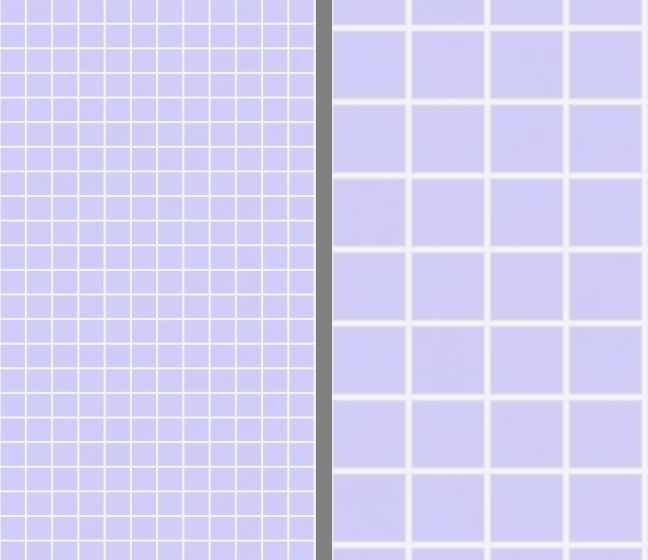
Left, the full canvas; right, a detail of the centre.
Reproduce this pattern procedurally as a WebGL 1 fragment shader.

```glsl
precision highp float;
// Pale lavender tiles behind a thin off-white grid, 12 lines across by 22 down.
// Distance to the nearest grid line gives the soft line and a greyer tile rim;
// value noise adds faint cloudy tints and a slight shift from tile to tile.

uniform vec2 u_resolution;

// Lengths are fractions of the canvas width, measured from the top left.
const vec2 PITCH = vec2(0.08306, 0.07789);
const vec2 FIRST_LINE = vec2(0.0819, 0.0750);
const float LINE_HALF = 0.0033;
const float LINE_SOFT = 0.0042;
const float RIM_REACH = 0.0115;
const float CLOUD_SIZE = 0.042;
const float GRAIN_SIZE = 0.012;

const vec3 LINE_COLOR = vec3(0.950, 0.950, 0.972);
const vec3 RIM_COLOR = vec3(0.822, 0.808, 0.925);
const vec3 TILE_COLOR = vec3(0.818, 0.800, 0.970);
const vec3 CLOUD_TINT = vec3(-0.014, 0.006, 0.010);
const float TILE_VARIATION = 0.008;
const float GRAIN_AMOUNT = 0.012;

float hash(vec2 p) {
  vec3 q = fract(vec3(p.xyx) * 0.1031);
  q += dot(q, q.yzx + 33.33);
  return fract((q.x + q.y) * q.z);
}

float valueNoise(vec2 p) {
  vec2 cell = floor(p);
  vec2 f = fract(p);
  f = f * f * (3.0 - 2.0 * f);
  float low = mix(hash(cell), hash(cell + vec2(1.0, 0.0)), f.x);
  float high = mix(hash(cell + vec2(0.0, 1.0)), hash(cell + 1.0), f.x);
  return mix(low, high, f.y);
}

void main() {
  float pixel = 1.0 / u_resolution.x;
  vec2 pos = vec2(gl_FragCoord.x, u_resolution.y - gl_FragCoord.y) * pixel;

  // Distance to the nearest vertical or horizontal line
  vec2 grid = (pos - FIRST_LINE) / PITCH;
  vec2 toLine = abs(fract(grid + 0.5) - 0.5) * PITCH;
  float dist = min(toLine.x, toLine.y);

  // Tile face with uneven tint
  float cloud = valueNoise(pos / CLOUD_SIZE + 20.0) - 0.5;
  float grain = valueNoise(pos / GRAIN_SIZE + 70.0) - 0.5;
  float shift = hash(floor(grid) + 50.0) - 0.5;
  vec3 color = TILE_COLOR + CLOUD_TINT * cloud;
  color += TILE_VARIATION * shift + GRAIN_AMOUNT * grain * vec3(0.3, 0.3, 1.0);

  // Greyer rim, then the line on top
  float rim = 1.0 - smoothstep(LINE_HALF, RIM_REACH, dist);
  color = mix(color, RIM_COLOR, rim);
  float halfSoft = 0.5 * max(LINE_SOFT, pixel);
  float line = 1.0 - smoothstep(LINE_HALF - halfSoft, LINE_HALF + halfSoft, dist);
  color = mix(color, LINE_COLOR, line);

  gl_FragColor = vec4(color, 1.0);
}
```
